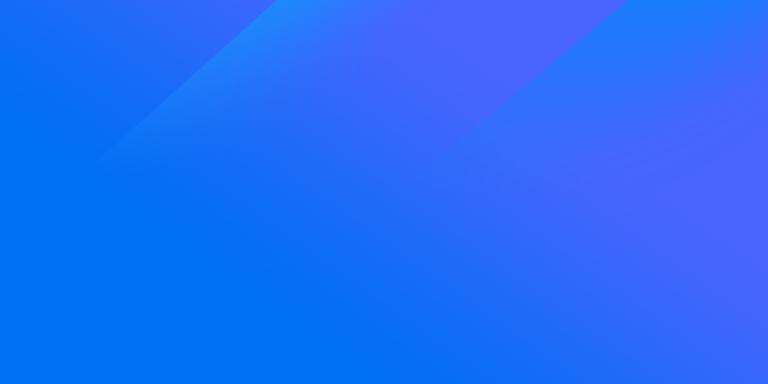
A WebGL 2 fragment shader for this background:

```glsl
#version 300 es
precision highp float;
// Blue to violet diagonal gradient with two slanted, softly lit folds.

uniform vec2 u_resolution;
out vec4 fragColor;

// Colours
const vec3 AZURE = vec3(0.0, 0.435, 0.95);
const vec3 VIOLET = vec3(0.285, 0.392, 1.0);
const vec3 CYAN_GLOW = vec3(0.10, 0.545, 0.985);
const vec3 BLUE_GLOW = vec3(0.10, 0.485, 0.985);

// Base gradient: direction and start, in canvas heights
const vec2 GRADIENT_DIR = vec2(0.71, 1.0);
const float GRADIENT_START = 0.71;

// Folds: upper and lower end of each lit edge
const vec2 LEFT_TOP = vec2(0.721, 1.0);
const vec2 LEFT_END = vec2(0.215, 0.547);
const vec2 RIGHT_TOP = vec2(1.635, 1.0);
const vec2 RIGHT_END = vec2(1.03, 0.495);

// Distance from the edge where each glow starts and stops fading
const vec2 LEFT_FADE = vec2(-0.04, 0.30);
const vec2 RIGHT_FADE = vec2(0.10, 0.50);

// Signed distance to the line through two points, positive on its right
float edgeDistance(vec2 p, vec2 top, vec2 end) {
    vec2 along = normalize(top - end);
    return dot(p - end, vec2(along.y, -along.x));
}

// Glow that is sharp on the edge, fades away from it and towards its low end
float foldGlow(vec2 p, vec2 top, vec2 end, vec2 fade) {
    float d = edgeDistance(p, top, end);
    float pixel = 1.0 / u_resolution.y;
    float side = smoothstep(-pixel, pixel, d);
    float across = 1.0 - smoothstep(fade.x, fade.y, d);
    float down = clamp((p.y - end.y) / (top.y - end.y), 0.0, 1.0);
    return side * across * down;
}

void main() {
    vec2 p = gl_FragCoord.xy / u_resolution.y;

    // Base gradient, eased in from the lower left
    float t = clamp(dot(p, GRADIENT_DIR) - GRADIENT_START, 0.0, 1.0);
    t = mix(t, smoothstep(0.0, 1.0, t), 0.4);
    vec3 color = mix(AZURE, VIOLET, t);

    // Lit folds
    color = mix(color, CYAN_GLOW, foldGlow(p, LEFT_TOP, LEFT_END, LEFT_FADE));
    color = mix(color, BLUE_GLOW, foldGlow(p, RIGHT_TOP, RIGHT_END, RIGHT_FADE));

    fragColor = vec4(color, 1.0);
}
```
